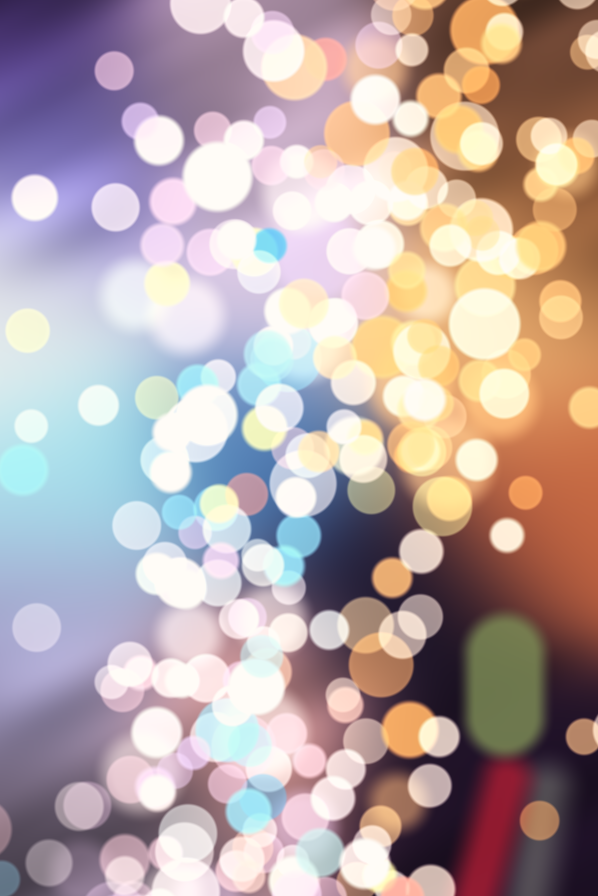
Reproduce this background procedurally as a Shadertoy shader.

```glsl
// Overlapping bokeh light discs over a blurred violet, cyan and amber glow
vec4 hash4(float n) {
    return fract(sin(n * vec4(12.99, 78.23, 37.72, 54.31) + vec4(1.3, 4.1, 7.7, 2.9)) * 4375.85);
}

float hash2(vec2 p) {
    return fract(sin(dot(p, vec2(41.3, 289.1))) * 4375.85);
}

float valueNoise(vec2 p) {
    vec2 i = floor(p), f = fract(p);
    f = f * f * (3.0 - 2.0 * f);
    return mix(mix(hash2(i), hash2(i + vec2(1, 0)), f.x),
               mix(hash2(i + vec2(0, 1)), hash2(i + vec2(1, 1)), f.x), f.y);
}

float capsule(vec2 p, vec2 a, vec2 b, float radius) {
    vec2 pa = p - a, ba = b - a;
    return length(pa - ba * clamp(dot(pa, ba) / dot(ba, ba), 0.0, 1.0)) - radius;
}

float spotGlow(vec2 d, vec2 size) {
    d /= size;
    return exp(-dot(d, d));
}

// Smooth blend of coloured glows spread over the canvas
vec3 glowField(vec2 uv, vec2 aspect) {
    vec2 spot[16] = vec2[16](
        vec2(.03, .99), vec2(.10, .80), vec2(.01, .64), vec2(.11, .47), vec2(.10, .31), vec2(.16, .08),
        vec2(.40, .93), vec2(.88, .95), vec2(.94, .77), vec2(.80, .63), vec2(.87, .45), vec2(.45, .70),
        vec2(.45, .50), vec2(.66, .35), vec2(.80, .12), vec2(.42, .21));
    vec3 tint[16] = vec3[16](
        vec3(.25, .18, .36), vec3(.50, .47, .74), vec3(.90, .91, .90), vec3(.62, .86, .91), vec3(.63, .61, .76),
        vec3(.41, .37, .43), vec3(.70, .60, .68), vec3(.36, .25, .20), vec3(.50, .34, .23), vec3(.93, .70, .48),
        vec3(.74, .42, .29), vec3(.86, .78, .88), vec3(.33, .49, .68), vec3(.09, .08, .19), vec3(.13, .08, .16),
        vec3(.72, .53, .52));
    vec3 sum = vec3(0);
    float total = 0.0;
    for (int i = 0; i < 16; i++) {
        vec2 d = (uv - spot[i]) * aspect;
        float w = exp(-70.0 * dot(d, d));
        sum += w * tint[i];
        total += w;
    }
    return sum / total;
}

// Cool lights on the left, amber on the right, with pale and vivid ones among them
vec3 lightColor(vec2 c, vec4 h) {
    float warmth = smoothstep(.45, .66, c.x + .30 * (h.x - .5));
    float cyanShare = .08 + .5 * exp(-25.0 * (c.y - .47) * (c.y - .47));
    vec3 cool = h.y < cyanShare ? vec3(.56, .82, .89) : mix(vec3(.82, .73, .88), vec3(.95, .77, .77), h.z);
    vec3 warm = mix(vec3(.95, .63, .36), vec3(.98, .81, .60), h.y);
    vec3 col = mix(cool, warm, warmth);
    if (h.w > .975) col = mix(vec3(.27, .64, .84), warm, warmth);
    else if (h.w > .95) col = vec3(.92, .90, .62);
    else if (h.w > .92) col = vec3(.93, .58, .52);
    else if (h.w < .55 - .12 * warmth) col = mix(col, vec3(1., .97, .93), .8);
    return col;
}

// Lights crowd a leaning band and thin out over the dark hollow
float lightDensity(vec2 c) {
    float across = (c.x - .38 - .38 * c.y) / .33;
    across *= across;
    float hollow = spotGlow(c - vec2(.76, .25), vec2(.18, .17));
    float gap = spotGlow(c - vec2(.60, .37), vec2(.10, .05));
    float top = 1.0 - .55 * smoothstep(.80, .95, c.y);
    return (.10 + .90 * exp(-across * across)) * (1.0 - .90 * max(hollow, gap)) * top;
}

void mainImage(out vec4 fragColor, in vec2 fragCoord) {
    vec2 uv = fragCoord / iResolution.xy;
    vec2 aspect = vec2(iResolution.x / iResolution.y, 1.0);
    vec2 p = uv * aspect;
    vec3 col = glowField(uv, aspect);

    // slanted out-of-focus streaks
    vec2 slant = mat2(.88, -.47, .47, .88) * p;
    float streak = valueNoise(slant * vec2(5., 20.)) - .5;
    col *= 1.0 + .5 * streak * smoothstep(.12, .35, abs(uv.y - .5));

    // soft upright bars in the dark corner
    vec2 b = p / vec2(aspect.x * 1.5, 1.0);
    float green = capsule(b, vec2(.563, .20), vec2(.563, .27), .044);
    float red = capsule(b, vec2(.53, .0), vec2(.565, .13), .025);
    float grey = capsule(b, vec2(.59, .0), vec2(.61, .12), .025);
    col = mix(col, vec3(.52, .53, .50), .55 * smoothstep(.025, -.025, grey));
    col = mix(col, vec3(.66, .15, .24), .8 * smoothstep(.02, -.02, red));
    col = mix(col, vec3(.49, .54, .36), .85 * smoothstep(.012, -.012, green));

    // one hazy layer of large lights, then crisp layers; each grid cell holds one light
    for (int layer = 0; layer < 6; layer++) {
        bool hazy = layer == 0;
        float size = hazy ? .130 : .086;
        vec2 grid = p / size + float(layer) * vec2(.37, .61);
        for (int n = 0; n < 4; n++) {
            vec2 cell = floor(grid - .5) + vec2(n % 2, n / 2);
            float id = dot(cell, vec2(17.13, 59.71)) + float(layer) * 113.3;
            vec4 k = hash4(id + 501.7);
            float r = hazy ? mix(.030, .050, k.y) : mix(.018, .028, k.y) + .012 * step(.88, k.w);
            float blur = hazy ? .014 : mix(.0012, .0035, k.z * k.z) + .5 / iResolution.y;
            vec4 h = hash4(id);
            vec2 toLight = (grid - cell - h.xy) * size;
            float d = length(toLight) - r;
            if (d > blur) continue;
            vec2 c = (p - toLight) / aspect;
            if (k.x > lightDensity(c)) continue;
            float alpha = hazy ? .5 : mix(.40, .92, k.z);
            alpha *= mix(.45, 1.0, smoothstep(.1, .42, c.x + .5 * c.y));
            vec3 light = lightColor(c, vec4(fract(h.xy * 7.0), h.z, hazy ? h.w * .9 : h.w));
            float rim = hazy ? 0.0 : .03 * smoothstep(-.006, -.001, d);
            // stacked lights build up towards white
            vec3 stacked = mix(col, light + rim, alpha) + .22 * alpha * col * light;
            col = mix(col, min(stacked, vec3(1., .98, .95)), smoothstep(blur, -blur, d));
        }
    }

    // firmer tones: deeper shadows, cleaner highlights
    col = mix(col, smoothstep(0.0, 1.0, col), .4);
    fragColor = vec4(clamp(col, 0.0, 1.0), 1.0);
}
```
